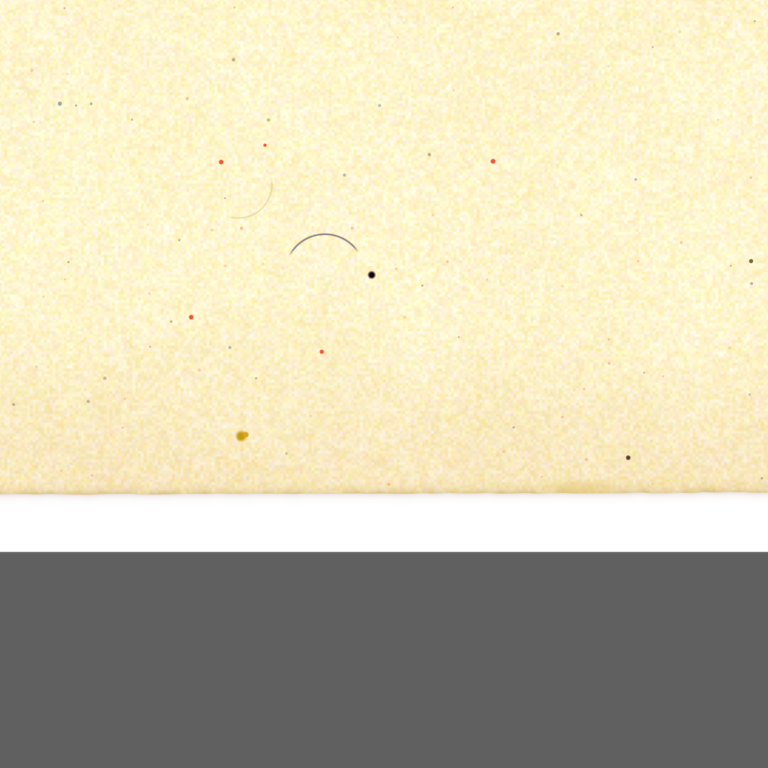
This texture is drawn by a Shadertoy shader. Its source:

```glsl
const float PAPER_EDGE = 0.3575;
const float GREY_TOP = 0.2813;

float hash(vec2 p) {
    vec3 q = fract(vec3(p.xyx) * 0.1031);
    q += dot(q, q.yzx + 33.33);
    return fract((q.x + q.y) * q.z);
}

float valueNoise(vec2 p) {
    vec2 cell = floor(p), f = fract(p);
    f = f * f * (3.0 - 2.0 * f);
    float low = mix(hash(cell), hash(cell + vec2(1, 0)), f.x);
    float high = mix(hash(cell + vec2(0, 1)), hash(cell + vec2(1, 1)), f.x);
    return mix(low, high, f.y);
}

// Signed grain: a fine layer over a coarser one
float grain(vec2 p, vec2 seed) {
    float fine = valueNoise(p * 270.0 + seed);
    float coarse = valueNoise(p * 130.0 + seed.yx);
    return fine * 1.4 + coarse * 0.6 - 1.0;
}

float cover(float dist, float soft) {
    return 1.0 - smoothstep(-soft, soft, dist);
}

vec3 blot(vec3 base, vec2 p, vec2 center, float radius, vec3 ink, float px) {
    float soft = max(px, radius * 0.5);
    return mix(base, ink, cover(length(p - center) - radius, soft));
}

// Thin arc spanning a half angle around the given direction
float fibre(vec2 p, vec2 center, float radius, float heading, float span, float width, float px) {
    vec2 d = p - center;
    vec2 axis = vec2(cos(heading), sin(heading));
    float angle = abs(atan(axis.x * d.y - axis.y * d.x, dot(axis, d)));
    float line = cover(abs(length(d) - radius) - width, max(px, width));
    return line * (1.0 - smoothstep(span - 0.25, span, angle));
}

// Sparse faint flecks, at most one in each cell
vec3 flecks(vec3 base, vec2 p, float density, float px) {
    vec2 cell = floor(p * density);
    vec2 offset = vec2(hash(cell + 17.0), hash(cell + 53.0)) * 0.7 + 0.15;
    float radius = mix(0.0010, 0.0022, hash(cell + 91.0));
    float present = step(0.84, hash(cell + 7.0));
    float tint = hash(cell + 131.0);
    vec3 ink = mix(vec3(0.95, 0.60, 0.35), vec3(0.62, 0.58, 0.50), step(0.65, tint));
    vec3 marked = blot(base, p, (cell + offset) / density, radius, ink, px);
    return mix(base, marked, present * mix(0.3, 0.75, tint));
}

vec3 paper(vec2 p, float edge, float px) {
    // Cream wash, warmer and darker towards the lower edge
    float rise = smoothstep(0.34, 0.62, p.y);
    vec3 color = mix(vec3(0.973, 0.905, 0.735), vec3(0.998, 0.961, 0.802), rise);
    float cloud = valueNoise(p * 9.0) + 0.5 * valueNoise(p * 21.0) - 0.75;
    color += cloud * vec3(0.008, 0.014, 0.022);

    // Chromatic grain, strongest in blue
    float light = grain(p, vec2(13.0, 71.0));
    float blue = grain(p, vec2(211.0, 37.0));
    float warm = grain(p, vec2(89.0, 307.0));
    color += light * vec3(0.025, 0.040, 0.070) + blue * vec3(0.0, 0.006, 0.110);
    color += warm * vec3(0.015, -0.025, -0.010);
    color = flecks(color, p, 28.0, px);

    // Ragged rim and the stain resting on it
    float rim = exp(-max(p.y - edge, 0.0) / 0.005);
    float wear = 0.4 + 0.6 * valueNoise(vec2(p.x * 75.0, 4.0));
    color = mix(color, vec3(0.79, 0.68, 0.40), rim * wear * 0.75);
    float stain = cover(length((p - vec2(0.755, 0.364)) / vec2(0.06, 0.013)) - 0.65, 0.45);
    color = mix(color, vec3(0.88, 0.76, 0.38), stain * 0.38);

    // Loose fibres
    float dark = fibre(p, vec2(0.423, 0.643), 0.052, 1.62, 1.08, 0.0011, px);
    float pale = fibre(p, vec2(0.310, 0.760), 0.044, -0.85, 1.08, 0.0010, px);
    color = mix(color, vec3(0.44, 0.40, 0.46), dark * 0.80);
    color = mix(color, vec3(0.85, 0.76, 0.50), pale * 0.50);

    // Prominent specks
    vec3 red = vec3(0.94, 0.32, 0.20);
    vec3 brown = vec3(0.46, 0.38, 0.22);
    vec3 slate = vec3(0.60, 0.64, 0.64);
    color = blot(color, p, vec2(0.484, 0.642), 0.0043, vec3(0.06, 0.01, 0.06), px);
    color = blot(color, p, vec2(0.314, 0.432), 0.0060, vec3(0.78, 0.60, 0.06), px);
    color = blot(color, p, vec2(0.320, 0.434), 0.0035, vec3(0.82, 0.65, 0.12), px);
    color = blot(color, p, vec2(0.818, 0.404), 0.0028, brown * 0.7, px);
    color = blot(color, p, vec2(0.978, 0.660), 0.0026, brown, px);
    color = blot(color, p, vec2(0.288, 0.789), 0.0029, red, px);
    color = blot(color, p, vec2(0.642, 0.790), 0.0030, red, px);
    color = blot(color, p, vec2(0.249, 0.587), 0.0029, red, px);
    color = blot(color, p, vec2(0.419, 0.542), 0.0026, red, px);
    color = blot(color, p, vec2(0.345, 0.811), 0.0020, red, px);
    color = blot(color, p, vec2(0.078, 0.865), 0.0025, slate, px);
    return clamp(color, 0.0, 1.0);
}

void mainImage(out vec4 fragColor, in vec2 fragCoord) {
    vec2 p = fragCoord / iResolution.xy;
    float px = 1.0 / iResolution.y;
    float edge = PAPER_EDGE + 0.003 * (p.x - 0.5);
    edge += 0.0015 * (valueNoise(vec2(p.x * 60.0, 2.0)) - 0.5);

    // White margin with a soft shadow under the sheet
    float shadow = exp(-max(edge - p.y, 0.0) / 0.004);
    vec3 color = mix(vec3(1.0), vec3(0.88, 0.83, 0.80), shadow * 0.75);
    color = mix(color, paper(p, edge, px), smoothstep(-px, px, p.y - edge));

    // Flat grey band
    color = mix(vec3(0.378), color, smoothstep(-px, px, p.y - GREY_TOP));
    fragColor = vec4(color, 1.0);
}
```
